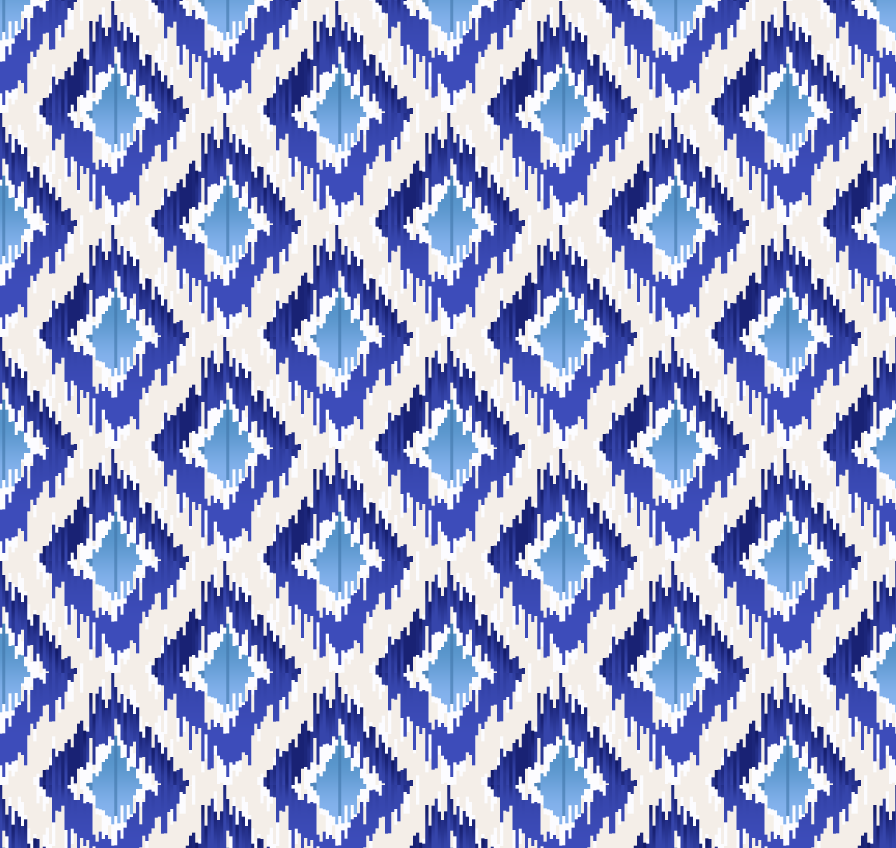
Write a WebGL 2 fragment shader that draws this pattern.

```glsl
#version 300 es
precision highp float;
// Ikat weave: half-drop rows of ragged indigo diamonds with sky-blue hearts on cream.
uniform vec2 u_resolution;
out vec4 fragColor;

float hash(float column, float seed) {
  vec3 p = fract(vec3(column, seed, column) * vec3(0.1031, 0.1030, 0.0973) + 0.37);
  p += dot(p, p.yzx + 33.33);
  return fract((p.x + p.y) * p.z);
}

// Half-height of a diamond in one thread, with a ragged end.
float threadEnd(float x, vec2 halfSize, float column, float seed, float rag) {
  float taper = 1.0 - abs(x) / halfSize.x;
  float spike = step(0.72, hash(column, seed + 7.0)) * 0.7;
  float jitter = (hash(column, seed) - 0.6 + spike) * rag;
  return halfSize.y * taper + jitter * smoothstep(-0.08, 0.3, taper);
}

// Paints one diamond motif over the cloth; q is measured from its centre.
vec3 paintMotif(vec3 cloth, vec2 q) {
  const vec3 white = vec3(0.99, 0.99, 1.0);
  const vec3 cream = vec3(0.96, 0.94, 0.915);
  const vec3 indigo = vec3(0.21, 0.27, 0.67);
  const vec3 navy = vec3(0.07, 0.10, 0.40);

  float column = floor(q.x * 72.0);
  float x = (column + 0.5) / 72.0;
  float side = q.y > 0.0 ? 11.0 : 29.0;
  float y = abs(q.y);
  float tone = hash(column, 3.0);

  float outer = threadEnd(x, vec2(0.338, 0.445), column, side, 0.10);
  float inner = threadEnd(x, vec2(0.205, 0.25), column, side + 50.0, 0.09);
  float lining = threadEnd(x, vec2(0.155, 0.215), column, side + 90.0, 0.07);
  float heart = threadEnd(x, vec2(0.122, 0.175), column, side + 130.0, 0.06);

  // Loose white threads beyond the ring
  float fringe = outer + 0.13 * hash(column, side + 170.0);
  if (abs(x) < 0.36 && y < fringe && hash(column, side + 190.0) > 0.6) cloth = white;

  // Indigo ring: navy upper tips and darker threads on the left shoulder
  if (y < outer) {
    float tip = smoothstep(0.17, 0.0, outer - q.y) * (0.3 + 0.7 * tone);
    float shoulder = smoothstep(0.10, 0.03, abs(x + 0.19)) * step(0.45, tone)
                   * smoothstep(-0.08, 0.03, q.y);
    float thread = step(0.75, tone) * 0.35 * smoothstep(-0.15, 0.1, q.y);
    cloth = mix(indigo, navy, max(max(tip, shoulder * 0.8), thread));
    cloth += vec3(0.03, 0.03, 0.06) * smoothstep(0.0, -0.3, q.y);
  }

  // Pale window with a white lining around the heart
  if (y < inner) cloth = mix(cream, white, step(0.45, hash(column, side + 210.0)));
  if (y < lining) cloth = white;

  // Sky-blue heart, lighter towards the bottom
  if (y < heart) {
    cloth = mix(vec3(0.52, 0.70, 0.93), vec3(0.34, 0.58, 0.79),
                smoothstep(-0.13, 0.13, q.y));
    cloth = mix(cloth, vec3(0.25, 0.46, 0.66), 0.6 * step(0.68, hash(column, 5.0)));
  }
  return cloth;
}

vec3 weave(vec2 p) {
  vec2 q = p - vec2(0.51, 0.281);
  vec3 cloth = vec3(0.955, 0.935, 0.91);
  // Two interleaved grids make the half-drop layout
  for (int i = 0; i < 2; i++) {
    cloth = paintMotif(cloth, fract(q + 0.5 * float(1 - i)) - 0.5);
  }
  return cloth;
}

void main() {
  // Average a grid of samples to smooth the thread edges
  vec3 sum = vec3(0.0);
  for (int i = 0; i < 12; i++) {
    vec2 offset = (vec2(i % 4, i / 4) + 0.5) / vec2(4.0, 3.0) - 0.5;
    sum += weave((gl_FragCoord.xy + offset) / u_resolution.x * 4.0);
  }
  fragColor = vec4(sum / 12.0, 1.0);
}
```
